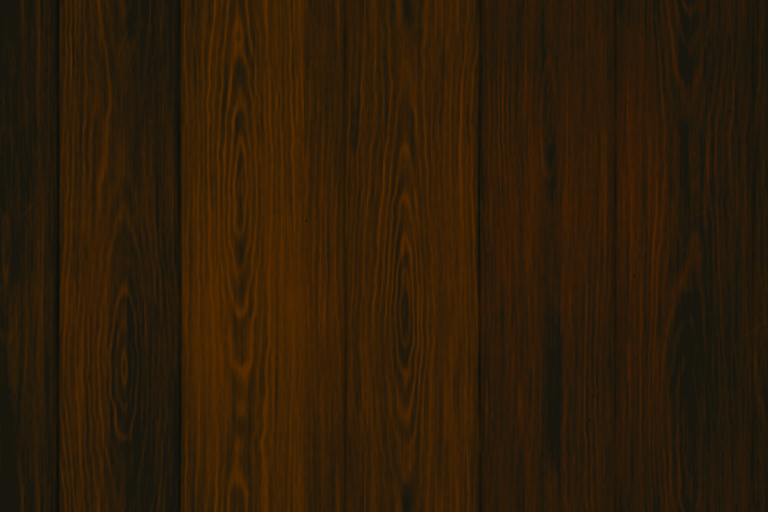
A Shadertoy shader for this texture:

```glsl
// Dark stained wooden planks, upright, with arched grain, soot-dark seams and light wear.
const float TAU = 6.2831853;
const int PLANKS = 7;

// Per plank: left edge, tone at left, tone at right, x of the grain heart
const vec4 PLANK[PLANKS] = vec4[PLANKS](
    vec4(0.075, 0.52, 0.18, 0.160),
    vec4(0.234, 0.68, 0.70, 0.315),
    vec4(0.396, 0.56, 0.48, 0.350),
    vec4(0.449, 0.54, 0.62, 0.527),
    vec4(0.624, 0.42, 0.36, 0.715),
    vec4(0.801, 0.46, 0.20, 0.895),
    vec4(0.980, 0.22, 0.24, 1.012));

// Per plank: darkness of its left seam, red cast
const vec2 FINISH[PLANKS] = vec2[PLANKS](
    vec2(0.95, 0.15), vec2(0.85, 0.0), vec2(0.10, 0.15), vec2(0.55, 0.15),
    vec2(0.85, 0.5), vec2(0.65, 0.6), vec2(0.60, 0.1));

const vec3 SOOT  = vec3(0.045, 0.055, 0.035);
const vec3 DARK  = vec3(0.088, 0.082, 0.052);
const vec3 AMBER = vec3(0.310, 0.158, 0.000);

float hash(vec2 p) {
    vec3 q = fract(p.xyx * vec3(0.1031, 0.1030, 0.0973));
    q += dot(q, q.yzx + 33.33);
    return fract((q.x + q.y) * q.z);
}

// Value noise on the unit square that wraps after whole cells
float noise(vec2 uv, vec2 cells, float seed) {
    vec2 p = uv * cells, i = floor(p), f = fract(p);
    f = f * f * (3.0 - 2.0 * f);
    vec2 a = mod(i, cells) + seed, b = mod(i + 1.0, cells) + seed;
    return mix(mix(hash(a), hash(vec2(b.x, a.y)), f.x),
               mix(hash(vec2(a.x, b.y)), hash(b), f.x), f.y);
}

float bell(float d, float width) {
    return exp(-d * d / (width * width));
}

// Growth rings: long closed eyes around the heart, near-straight lines beyond
float ringField(vec2 uv, float heart, float id) {
    float phase = fract(id * 0.37 + 0.29);
    float spread = 0.026 + 0.016 * hash(vec2(id, 4.0));
    float lift = spread * sin(0.5 * TAU * (uv.y - phase));
    float sway = 0.012 * (noise(uv, vec2(5.0, 3.0), 11.0 + id) - 0.5);
    float d = length(vec2(uv.x - heart + sway, lift));
    return d * 142.0 + 1.2 * noise(uv, vec2(36.0, 4.0), 23.0)
                     + 0.40 * noise(uv, vec2(80.0, 30.0), 31.0);
}

// Pale crests of uneven strength, some rings almost missing
float ringCrest(float field, float id) {
    float crest = 0.5 + 0.5 * sin(TAU * field);
    float weight = 0.35 + 1.3 * hash(vec2(floor(field + 0.25), id + 17.0));
    float fade = 1.0 - smoothstep(0.6, 1.1, fwidth(field));
    return (crest * crest * weight - 0.375) * fade;
}

// Thin straight lines: fine texture plus a few distinct pale and dark ones
float fibres(vec2 uv) {
    float streak = noise(uv, vec2(150.0, 3.0), 41.0) - 0.5;
    float fibre = noise(uv, vec2(360.0, 10.0), 43.0) - 0.5;
    float pores = noise(uv, vec2(420.0, 80.0), 53.0) - 0.5;
    float pale = smoothstep(0.74, 0.92, noise(uv, vec2(240.0, 5.0), 83.0));
    float dark = smoothstep(0.74, 0.92, noise(uv, vec2(220.0, 8.0), 89.0));
    return 0.20 * streak + 0.24 * fibre + 0.19 * pores + 0.17 * pale - 0.18 * dark;
}

// Dark gaps and the soft grime beside them
float seams(vec2 uv) {
    float dark = 0.0;
    float wear = 0.40 + 0.65 * noise(uv, vec2(14.0, 8.0), 47.0)
                      + 0.25 * noise(uv, vec2(200.0, 40.0), 97.0);
    for (int i = 0; i < PLANKS; i++) {
        float d = uv.x - PLANK[i].x;
        d -= round(d);
        float gap = 0.75 * bell(d, 0.0021) + 0.30 * bell(d, 0.008);
        dark = max(dark, FINISH[i].x * gap * wear);
    }
    return clamp(dark, 0.0, 1.0);
}

// x: short pale scratches, y: small dark nail holes
vec2 marks(vec2 uv, float aspect, float pixel) {
    vec2 result = vec2(0.0);
    for (int i = 0; i < 6; i++) {
        float n = float(i);
        vec2 d = uv - vec2(hash(vec2(n, 61.0)), hash(vec2(n, 67.0)));
        d -= round(d);
        vec2 hole = d + vec2(0.21, 0.13);
        hole -= round(hole);
        d.y /= aspect;
        hole.y /= aspect;
        float angle = 0.3 + 1.3 * hash(vec2(n, 71.0));
        vec2 along = vec2(cos(angle), sin(angle));
        float reach = 0.006 + 0.012 * hash(vec2(n, 73.0));
        float line = length(d - along * clamp(dot(d, along), -reach, reach));
        result.x = max(result.x, 1.0 - smoothstep(0.0003, 0.0006 + pixel, line));
        result.y = max(result.y, 1.0 - smoothstep(0.0008, 0.0012 + pixel, length(hole)));
    }
    return result;
}

void mainImage(out vec4 fragColor, in vec2 fragCoord) {
    vec2 uv = fragCoord / iResolution.xy;
    // Boards are not quite straight
    uv.x = fract(uv.x + 0.003 * (noise(uv, vec2(3.0, 3.0), 3.0) - 0.5));
    // Find the plank; the last one wraps round the edge
    int k = PLANKS - 1;
    for (int i = 0; i < PLANKS; i++) if (uv.x >= PLANK[i].x) k = i;
    vec2 p = uv;
    if (uv.x < PLANK[0].x) p.x += 1.0;
    vec4 plank = PLANK[k];
    float end = k < PLANKS - 1 ? PLANK[k + 1].x : PLANK[0].x + 1.0;
    float across = smoothstep(0.15, 0.85, (p.x - plank.x) / (end - plank.x));
    float tone = mix(plank.y, plank.z, across);
    // Grain, strongest beside the heart
    float ring = ringCrest(ringField(p, plank.w, float(k)), float(k));
    float near = bell(p.x - plank.w, 0.035);
    float patchy = smoothstep(0.2, 0.8, noise(uv, vec2(24.0, 4.0), 37.0));
    tone += ring * (0.12 + 0.30 * tone) * (0.25 + 0.75 * patchy + 0.5 * near);
    float flame = smoothstep(0.35, 0.75, noise(uv, vec2(64.0, 6.0), 79.0));
    tone -= 0.30 * bell(p.x - plank.w, 0.014) * (0.25 + 0.9 * flame);
    tone += fibres(uv) + 0.18 * (noise(uv, vec2(56.0, 2.0), 29.0) - 0.5);
    tone += 0.24 * (noise(uv, vec2(11.0, 3.0), 59.0) - 0.5) - 0.06 * cos(TAU * uv.y);
    // Stain, wear and gaps
    vec2 wear = marks(uv, iResolution.x / iResolution.y, 1.0 / iResolution.x);
    tone = clamp(tone + 0.20 * wear.x, 0.02, 1.1);
    vec3 color = mix(DARK, AMBER, tone);
    color.g *= 1.0 - 0.20 * FINISH[k].y * smoothstep(0.1, 0.5, tone);
    fragColor = vec4(mix(color, SOOT, max(seams(uv), 0.6 * wear.y)), 1.0);
}
```
